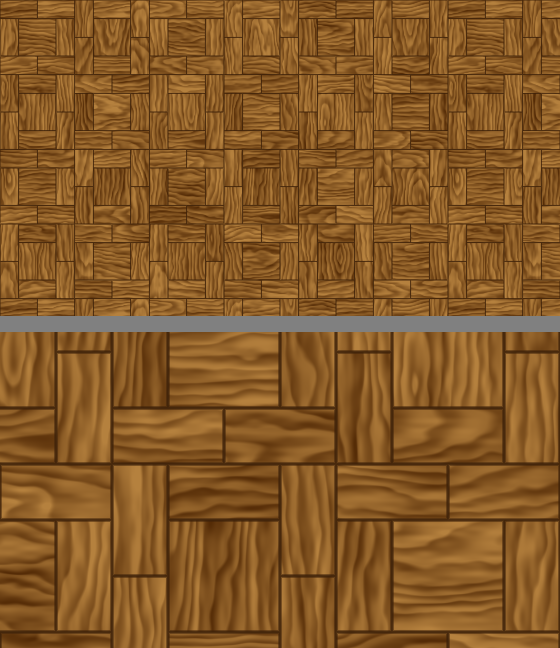
Top: the whole. Bottom: its middle third, enlarged.
Give the GLSL for this texture, as a Shadertoy shader.

```glsl
// Parquet floor: square blocks, each a centre panel framed by short planks, with
// every other block turned a quarter. Each plank gets its own hashed tone and grain,
// made of warped growth rings, streaks and fibres; thin dark seams divide them.

const float BLOCKS_ACROSS = 7.5;
const vec2 TONE_PERIOD = vec2(6.0, 4.0);   // blocks before plank tones recur
const float UNITS = 4.0;                   // plank widths per block
const float SEAM_HALF_WIDTH = 0.028;       // in plank widths

const vec3 DARK_WOOD = vec3(0.41, 0.24, 0.07);
const vec3 LIGHT_WOOD = vec3(0.67, 0.47, 0.22);
const vec3 SEAM_COLOR = vec3(0.24, 0.13, 0.035);

struct Plank {
    vec2 origin;   // corner inside the block
    vec2 size;
    bool turned;   // grain runs along y instead of x
};

float hash(vec2 p) {
    vec3 q = fract(p.xyx * 0.1031);
    q += dot(q, q.yzx + 33.33);
    return fract((q.x + q.y) * q.z);
}

float noise(vec2 p) {
    vec2 i = floor(p);
    vec2 f = fract(p);
    f = f * f * (3.0 - 2.0 * f);
    float low = mix(hash(i), hash(i + vec2(1.0, 0.0)), f.x);
    float high = mix(hash(i + vec2(0.0, 1.0)), hash(i + vec2(1.0, 1.0)), f.x);
    return mix(low, high, f.y);
}

// Find the plank under p in an unturned block, p from 0 to UNITS.
Plank findPlank(vec2 p) {
    vec2 edge = step(1.0, abs(p - 2.0));
    if (edge.y > 0.5) {
        return Plank(vec2(floor(p.x / 2.0) * 2.0, floor(p.y)), vec2(2.0, 1.0), false);
    }
    if (edge.x > 0.5) {
        return Plank(vec2(floor(p.x), 1.0), vec2(1.0, 2.0), true);
    }
    return Plank(vec2(1.0), vec2(2.0), false);
}

// Growth rings cut by the plank: straight far from the heart, arched near it.
float growthRings(vec2 p, vec2 heart, vec2 seed) {
    float radius = length((p - heart) * vec2(0.22, 1.0));
    float warp = noise(p * vec2(0.8, 2.2) + seed) + 0.25 * noise(p * vec2(3.0, 6.0) + seed);
    float ring = fract(radius * 4.2 + warp * 1.5);
    return smoothstep(0.0, 0.65, ring) * (1.0 - smoothstep(0.75, 1.0, ring));
}

// Brightness of the wood at p; x runs along the grain.
float woodTone(vec2 p, vec2 id) {
    vec2 seed = 20.0 + 150.0 * vec2(hash(id + 3.7), hash(id + 11.3));
    vec2 heart = vec2(-2.0, -1.5) + vec2(6.0, 4.0) * vec2(hash(id + 23.1), hash(id + 41.9));
    float rings = growthRings(p, heart, seed);
    float streaks = noise(p * vec2(0.5, 4.0) + seed.yx);
    float fibres = noise(p * vec2(2.5, 11.0) + seed);
    float tone = 0.52 + 0.36 * (hash(id) - 0.5);
    tone += 0.6 * (rings - 0.5);
    tone += 0.65 * (streaks - 0.5);
    tone += 0.4 * (fibres - 0.5);
    return clamp(tone, -0.3, 1.15);
}

// One inside the dark line along a plank's border, zero elsewhere.
float seamMask(vec2 p, vec2 size, float pixel) {
    vec2 gap = min(p, size - p);
    float dist = min(gap.x, gap.y);
    return 1.0 - smoothstep(SEAM_HALF_WIDTH - 0.5 * pixel, SEAM_HALF_WIDTH + 0.5 * pixel, dist);
}

void mainImage(out vec4 fragColor, in vec2 fragCoord) {
    // Blocks are laid from the top left corner.
    vec2 fromTop = vec2(fragCoord.x, iResolution.y - fragCoord.y);
    vec2 floorPos = fromTop / iResolution.x * BLOCKS_ACROSS;
    float pixel = BLOCKS_ACROSS * UNITS / iResolution.x;

    // Turn alternate blocks by swapping axes.
    vec2 block = floor(floorPos);
    vec2 p = fract(floorPos) * UNITS;
    if (mod(block.x + block.y, 2.0) > 0.5) p = p.yx;

    Plank plank = findPlank(p);
    vec2 local = p - plank.origin;
    vec2 id = mod(block, TONE_PERIOD) * UNITS + plank.origin;
    vec2 grain = plank.turned ? local.yx : local;

    vec3 color = mix(DARK_WOOD, LIGHT_WOOD, woodTone(grain, id));
    color = mix(color, SEAM_COLOR, 0.85 * seamMask(local, plank.size, pixel));
    fragColor = vec4(color, 1.0);
}
```
